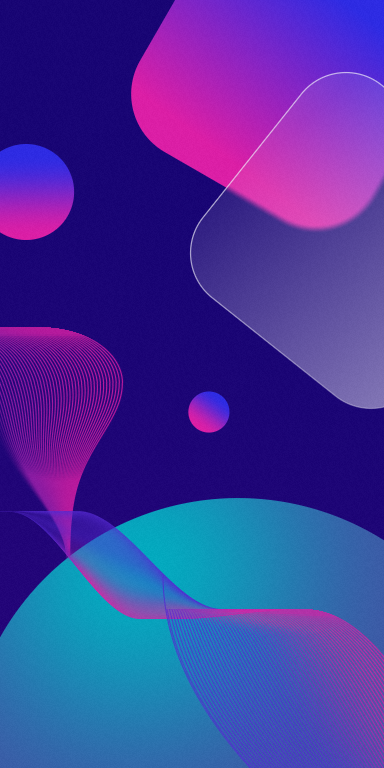
Reproduce this background procedurally as a WebGL 2 fragment shader.

```glsl
#version 300 es
precision highp float;

uniform vec2 u_resolution;
out vec4 fragColor;

#define UPPER_THREADS 46.0
#define LOWER_THREADS 60.0
#define THREAD_WIDTH 0.0030
#define FROST_BLUR 0.012
#define RIM_WIDTH 0.0032
#define GRAIN 0.022

const vec3 NIGHT = vec3(0.095, 0.020, 0.455);
const vec3 PINK = vec3(0.86, 0.12, 0.65);
const vec3 BLUE = vec3(0.18, 0.17, 0.89);
const vec3 VIOLET = vec3(0.33, 0.16, 0.82);
const vec3 TEAL = vec3(0.01, 0.67, 0.75);
const vec3 SLATE = vec3(0.24, 0.35, 0.65);
const vec3 FROST = vec3(0.93, 0.92, 0.97);

float pixel; // size of one pixel in canvas widths

float hash(vec2 p) {
    return fract(sin(dot(p, vec2(12.9898, 78.233))) * 43758.5453);
}

// Coverage of a shape from its signed distance
float fill(float d) {
    return clamp(0.5 - d / pixel, 0.0, 1.0);
}

// Rounded square whose local x axis points along 'axis'
float roundedSquare(vec2 p, vec2 axis, float halfSide, float radius) {
    vec2 q = abs(vec2(dot(p, axis), dot(p, vec2(-axis.y, axis.x)))) - halfSide + radius;
    return length(max(q, 0.0)) + min(max(q.x, q.y), 0.0) - radius;
}

// Thin lines at each whole step of v, fading to their mean when too dense
float threads(float v) {
    float density = max(length(vec2(dFdx(v), dFdy(v))) / pixel, 0.001);
    float d = abs(fract(v) - 0.5) / density;
    float line = fill(d - 0.5 * THREAD_WIDTH);
    float mean = min(THREAD_WIDTH * density, 1.0);
    return mix(line, mean, smoothstep(0.4, 0.9, density * pixel));
}

// Hooked fan at the left, narrowing to a knot
vec3 upperFan(vec3 col, vec2 p) {
    float rise = p.y - 1.0026;
    float bend = rise / 0.1458;
    float edge = rise > 0.0
        ? 0.104 + 0.219 * sqrt(max(1.0 - bend * bend, 0.0))
        : 0.182 + 0.1406 * exp(-rise * rise / 0.038);
    float width = mix(0.39, 0.0104, 1.0 - smoothstep(0.5417, 1.0625, p.y));
    float s = (edge - p.x) / width;
    float mask = fill(p.x - edge) * fill(p.y - 1.1484)
        * smoothstep(0.53, 0.58, p.y) * (1.0 - smoothstep(0.85, 1.05, s));
    vec3 tint = mix(PINK, vec3(0.62, 0.13, 0.68), smoothstep(0.1, 1.0, s));
    return mix(col, tint, mask * (0.06 + 0.74 * threads(s * UPPER_THREADS)));
}

// Translucent twisted sheet joining both fans
vec3 sheet(vec3 col, vec2 p) {
    float top = 0.669 - 0.255 * smoothstep(0.203, 0.578, p.x);
    float base = 0.667 - 0.279 * smoothstep(0.026, 0.365, p.x)
        + 0.0235 * smoothstep(0.47, 0.755, p.x);
    float s = clamp((top - p.y) / max(top - base, 0.002), 0.0, 1.0);
    float mask = fill(p.y - top) * fill(base - p.y) * (1.0 - smoothstep(0.72, 0.8, p.x));
    float pinkness = smoothstep(0.35, 0.95, s + 0.5 * smoothstep(0.38, 0.6, p.x))
        * smoothstep(0.12, 0.24, p.x);
    float folds = 0.5 + 0.5 * sin(11.0 * s + 15.0 * p.x);
    float veil = 0.30 + 0.45 * pow(abs(2.0 * s - 1.0), 3.0) + 0.16 * folds;
    veil += 0.1 * smoothstep(0.36, 0.5, p.x);
    return mix(col, mix(VIOLET, PINK, pinkness), mask * veil);
}

// Wide fan falling to the lower right
vec3 lowerFan(vec3 col, vec2 p) {
    float fall = 0.5026 - p.y;
    float left = 0.4245 + 0.897 * fall * fall;
    float right = 0.794 + 0.595 * sqrt(max(0.414 - p.y, 0.0));
    float s = (p.x - left) / (right - left);
    float mask = fill(left - p.x) * fill(p.x - right) * fill(p.y - 0.414);
    float warmth = smoothstep(0.35, 0.9, s + 0.45 * smoothstep(0.34, 0.414, p.y));
    vec3 tint = mix(VIOLET, PINK, warmth);
    float alpha = 0.15 + 0.62 * threads(s * LOWER_THREADS);
    col = mix(col, tint, mask * alpha);
    float rim = fill(abs(p.x - left) - 0.0015) * step(0.0, fall);
    return mix(col, VIOLET, 0.75 * rim);
}

void main() {
    vec2 p = gl_FragCoord.xy / u_resolution * vec2(1.0, 2.0);
    pixel = 1.0 / u_resolution.x;

    // Night backdrop, a little warmer low on the left
    vec3 col = NIGHT + vec3(0.045, 0.0, 0.02) * (1.0 - smoothstep(0.2, 1.8, p.y + 0.4 * p.x));

    // Teal hill
    vec3 hill = mix(TEAL, SLATE, smoothstep(0.0, 0.72, distance(p, vec2(0.36, 0.52))));
    col = mix(col, hill, fill(distance(p, vec2(0.62, -0.008)) - 0.711));

    // Two balls
    vec2 large = (p - vec2(0.068, 1.5)) / 0.125;
    col = mix(col, mix(PINK, BLUE, smoothstep(-0.95, 0.8, large.y)),
        fill((length(large) - 1.0) * 0.125));
    vec2 small = (p - vec2(0.544, 0.927)) / 0.0535;
    col = mix(col, mix(PINK, BLUE, smoothstep(-0.9, 0.9, dot(small, vec2(0.6, 0.8)))),
        fill((length(small) - 1.0) * 0.0535));

    // Tilted bright square, blurred where the glass covers it
    float glass = roundedSquare(p - vec2(0.9336, 1.3737), vec2(0.623, 0.782), 0.354, 0.1484);
    float tile = roundedSquare(p - vec2(0.758, 1.82), vec2(0.866, -0.5), 0.3516, 0.1745);
    float inside = fill(glass);
    float cover = mix(fill(tile), 1.0 - smoothstep(-FROST_BLUR, FROST_BLUR, tile), inside);
    float sweep = clamp((dot(p, vec2(0.6, 0.8)) - 1.626) / 0.508, 0.0, 1.0);
    col = mix(col, mix(PINK, BLUE, sweep), cover);

    // Frosted pane and its bright rim
    float haze = clamp((dot(p, vec2(0.65, -0.76)) + 0.765) / 0.68, 0.0, 1.0);
    col = mix(col, FROST, inside * mix(0.1, 0.48, haze));
    float rim = fill(abs(glass) - 0.5 * RIM_WIDTH);
    col = mix(col, FROST, rim * mix(0.7, 0.35, haze));

    // Ribbon
    col = upperFan(col, p);
    col = sheet(col, p);
    col = lowerFan(col, p);

    col += GRAIN * (hash(floor(p * 384.0)) - 0.5);
    fragColor = vec4(col, 1.0);
}
```
